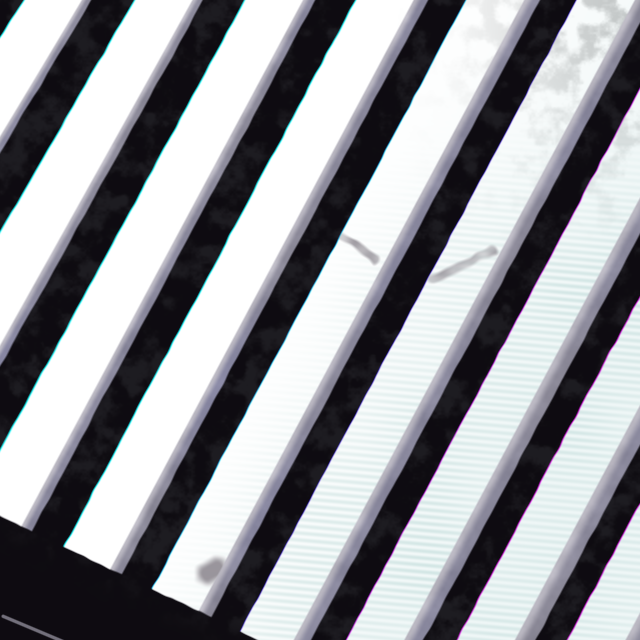
This pattern is drawn by a WebGL 2 fragment shader. Its source:

```glsl
#version 300 es
precision highp float;
// Slanted pale slats over a dark recess, each with a lavender side face.
// The slats repeat along a sheared axis that fans out slightly to the left;
// ribbing, grime, scuffs and ragged edges are layered on with value noise.

#define PITCH 0.1728      // horizontal distance between slats
#define OFFSET 0.0365     // left edge of the first slat along the top
#define SLANT 0.533       // horizontal run per unit of drop
#define FACE 0.0915       // width of the white face
#define SOFT 0.0022       // edge softness
#define WOBBLE 0.0022     // raggedness of the edges
#define END_Y 0.194       // height of the slat ends at the left border
#define END_SLOPE 0.48    // fall of the line of slat ends
#define RIBS 92.0         // fine ribs over the canvas height
#define RIB_DEPTH 0.075   // strength of the ribs

out vec4 fragColor;
uniform vec2 u_resolution;

const vec3 WHITE = vec3(1.0, 1.0, 1.0);
const vec3 COOL_WHITE = vec3(0.935, 0.965, 0.965);
const vec3 SIDE_LIGHT = vec3(0.73, 0.72, 0.76);
const vec3 SIDE_MID = vec3(0.55, 0.54, 0.59);
const vec3 SIDE_BLUE = vec3(0.53, 0.53, 0.66);
const vec3 DARK = vec3(0.055, 0.045, 0.065);
const vec3 DARK_LIFT = vec3(0.115, 0.11, 0.13);
const vec3 GRIME = vec3(0.56, 0.54, 0.57);

float hash(vec2 p) {
    return fract(sin(dot(p, vec2(127.1, 311.7))) * 43758.5453);
}

float noise(vec2 p) {
    vec2 i = floor(p), f = fract(p);
    f = f * f * (3.0 - 2.0 * f);
    return mix(mix(hash(i), hash(i + vec2(1, 0)), f.x),
               mix(hash(i + vec2(0, 1)), hash(i + vec2(1, 1)), f.x), f.y);
}

float fbm(vec2 p) {
    float sum = 0.0, amp = 0.5;
    for (int i = 0; i < 4; i++) {
        sum += amp * noise(p);
        p = p * 2.03 + 17.0;
        amp *= 0.5;
    }
    return sum / 0.9375;
}

float segment(vec2 p, vec2 a, vec2 b) {
    vec2 ab = b - a;
    return length(p - a - ab * clamp(dot(p - a, ab) / dot(ab, ab), 0.0, 1.0));
}

float stroke(float dist, float width) {
    return 1.0 - smoothstep(width * 0.3, width, dist);
}

vec3 faceColor(vec2 p, float across, float grime) {
    float side = smoothstep(0.6, 1.3, across);
    vec3 color = mix(WHITE, COOL_WHITE, side);

    // Fine ribs, strongest on the lower right slats
    float rib = 0.5 + 0.5 * sin(6.2832 * RIBS * (p.y + 0.09 * p.x));
    float ribArea = smoothstep(0.68, 0.98, across) * (1.0 - smoothstep(0.5, 0.85, p.y));
    ribArea *= 0.45 + 0.8 * noise(p * 9.0);
    color -= RIB_DEPTH * rib * ribArea * vec3(1.3, 0.75, 0.8);

    // Mottled dirt toward the upper right
    float dirt = smoothstep(0.6, 1.0, p.x) * smoothstep(0.55, 1.0, p.y);
    color -= 0.2 * dirt * smoothstep(0.4, 0.75, grime);

    // Two scuffs and a stain
    vec2 q = p + 0.006 * (vec2(noise(p * 60.0), noise(p * 60.0 + 9.0)) - 0.5);
    float scuff = stroke(segment(q, vec2(0.536, 0.631), vec2(0.589, 0.594)), 0.009);
    scuff = max(scuff, stroke(segment(q, vec2(0.677, 0.564), vec2(0.771, 0.609)), 0.011));
    color = mix(color, GRIME, scuff * (0.3 + 0.55 * noise(p * 45.0)));
    float stain = stroke(segment(q, vec2(0.321, 0.103), vec2(0.342, 0.114)), 0.021);
    return mix(color, GRIME, 0.9 * stain);
}

void main() {
    vec2 p = gl_FragCoord.xy / u_resolution;
    float drop = 1.0 - p.y;
    float grime = fbm(p * 38.0);

    // Sheared coordinate, with a steeper fan on the left
    float across = p.x + SLANT * drop;
    float fan = max(0.0, 0.55 - across);
    across += 0.35 * fan * fan * drop;
    float lead = 0.03;
    float shifted = across - OFFSET + lead;
    float id = floor(shifted / PITCH);
    float u = shifted - id * PITCH - lead;

    // Ragged edges, different on each slat
    float leftEdge = WOBBLE * (noise(vec2(p.y * 60.0, id * 7.3)) - 0.5);
    float rightEdge = WOBBLE * (noise(vec2(p.y * 45.0, id * 5.1 + 40.0)) - 0.5);
    float sideWidth = 0.012 + 0.015 * across;

    // Dark recess
    vec3 color = mix(DARK, DARK_LIFT, smoothstep(0.42, 0.75, grime) * step(0.0, p.y));
    float endDist = p.y - END_Y + END_SLOPE * p.x;
    color = mix(DARK, color, smoothstep(-0.06, 0.05, endDist));
    float glint = stroke(segment(p, vec2(0.005, 0.037), vec2(0.1, -0.003)), 0.004);
    color = mix(color, SIDE_MID, 0.8 * glint);

    // Side face, then white face with a slight colour fringe
    float ends = smoothstep(-SOFT, SOFT, endDist + WOBBLE * (noise(p * 70.0) - 0.5));
    vec3 fringe = mix(vec3(0.002, 0, 0), vec3(0, 0.0015, 0), smoothstep(0.5, 1.2, across));
    vec3 start = smoothstep(-SOFT, SOFT, vec3(u - leftEdge) - fringe);
    float sideEnd = 1.0 - smoothstep(-SOFT, SOFT, u - FACE - sideWidth - rightEdge);
    float faceEnd = 1.0 - smoothstep(-SOFT, SOFT, u - FACE);
    float t = clamp((u - FACE) / sideWidth, 0.0, 1.0);
    vec3 sideTone = mix(SIDE_MID, SIDE_BLUE, noise(vec2(p.y * 5.0, id * 3.7)) * (1.0 - 0.5 * p.x));
    vec3 side = mix(SIDE_LIGHT, sideTone, smoothstep(0.1, 0.65, t)) + 0.1 * (grime - 0.5);
    color = mix(color, side, start * sideEnd * ends);
    color = mix(color, faceColor(p, across, grime), start * faceEnd * ends);

    fragColor = vec4(clamp(color, 0.0, 1.0), 1.0);
}
```
